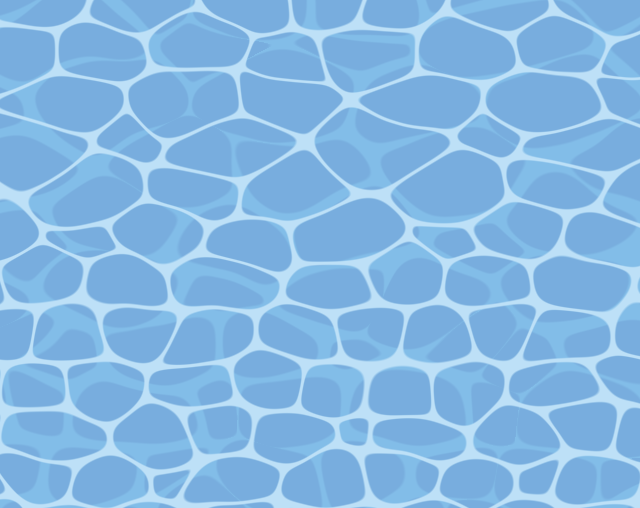
Write a Shadertoy shader that draws this texture.

```glsl
vec3 hash(vec2 p) {
    vec3 q = fract(p.xyx * vec3(.1031, .1030, .0973));
    q += dot(q, q.yxz + 33.33);
    return fract((q.xxy + q.yzz) * q.zyx);
}

vec2 noise(vec2 p) {
    vec2 i = floor(p), f = fract(p);
    f = f * f * f * (f * (f * 6. - 15.) + 10.);
    return mix(mix(hash(i).xy, hash(i + vec2(1, 0)).xy, f.x),
               mix(hash(i + vec2(0, 1)).xy, hash(i + vec2(1, 1)).xy, f.x), f.y);
}

// Cell centre relative to p (xy) and its size weight (z)
vec3 site(vec2 p, vec2 offset, float seed) {
    float row = floor(p.y * 10.5) + offset.y;
    // Wide cells in the upper band, narrow ones near the bottom
    float count = row < 4. ? 5. : (row > 5. && row < 9.) ? 3. : 4.;
    float shift = .5 * mod(row, 2.);
    float col = floor(p.x / .714 * count - shift) + offset.x;
    vec3 rnd = hash(vec2(mod(col, count), row) + seed);
    vec2 centre = vec2((col + shift + .5 + .6 * (rnd.x - .5)) * .714 / count,
                       (row + .5 + .45 * (rnd.y - .5)) / 10.5);
    return vec3(centre - p, rnd.z < .2 ? -.0035 : 0.);
}

// Rounded distance to the borders of a weighted, flattened Voronoi diagram
float netDistance(vec2 p, float seed, float sharpness) {
    vec2 squash = vec2(.42, 1);
    vec3 owner = vec3(0);
    float ownerPower = 1e3;
    for (int y = -2; y <= 2; y++)
    for (int x = -2; x <= 2; x++) {
        vec3 s = site(p, vec2(x, y), seed);
        float power = dot(s.xy * squash, s.xy) - s.z;
        if (power < ownerPower) {
            ownerPower = power;
            owner = s;
        }
    }
    // Small cells keep tighter corners
    float k = owner.z < 0. ? 200. : sharpness;
    float sum = 1e-20;
    for (int y = -2; y <= 2; y++)
    for (int x = -2; x <= 2; x++) {
        vec3 s = site(p, vec2(x, y), seed);
        vec2 gap = s.xy - owner.xy;
        if (dot(gap, gap) < 1e-7) continue;
        float power = dot(s.xy * squash, s.xy) - s.z;
        sum += exp(-k * .5 * (power - ownerPower) / length(gap * squash));
    }
    return -log(sum) / k;
}

void mainImage(out vec4 fragColor, in vec2 fragCoord) {
    vec2 p = fragCoord / iResolution.y;
    float pixel = 1. / iResolution.y;

    // Gentle bending of all lines
    vec2 bent = p + .026 * (noise(p * 9.) - .5);
    vec2 deep = p * .8 + vec2(.31, .09) + .03 * (noise(p * 7. + 40.) - .5);

    // Broad, uneven net below and thin bright net above
    float deepWidth = mix(-.003, .0115, noise(p * 8. + 70.).x);
    float deepNet = netDistance(deep, 53., 95.) - deepWidth;
    float brightNet = netDistance(bent, 17., 105.) - .0031;

    vec3 color = vec3(.47, .68, .87);
    color = mix(color, vec3(.51, .74, .91), smoothstep(pixel, -pixel, deepNet));
    color = mix(color, vec3(.74, .88, .97), smoothstep(pixel, -pixel, brightNet));
    fragColor = vec4(color, 1);
}
```
